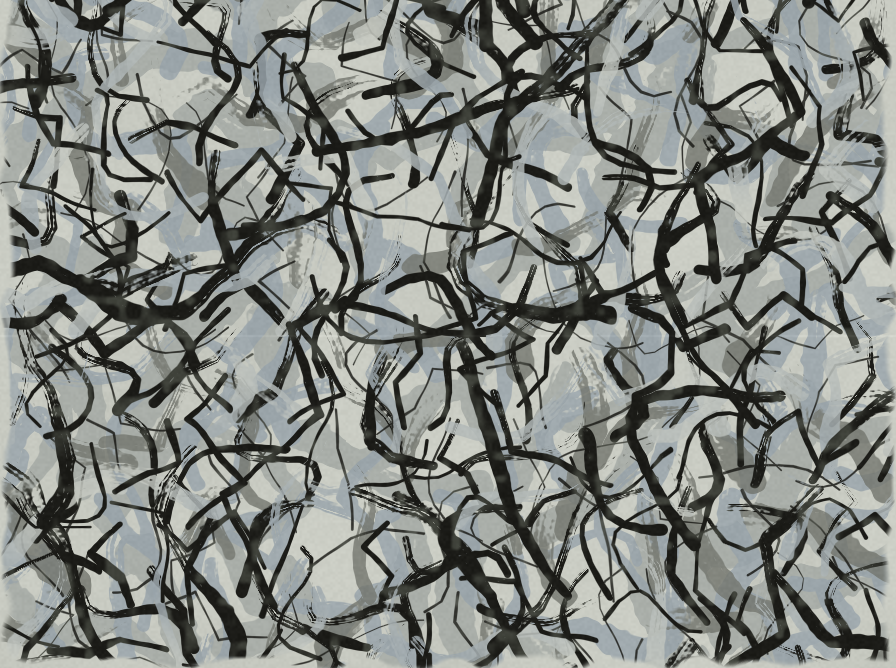
A Shadertoy shader for this pattern:

```glsl
#define BOLD_WIDTH 0.0066
#define MEDIUM_WIDTH 0.0038
#define THIN_WIDTH 0.0017
#define ACCENT_WIDTH 0.0092
#define WASH_WIDTH 0.024
#define BOLD_CELL 0.122
#define MEDIUM_CELL 0.128
#define EDGE_SOFTNESS 0.0011
#define WOBBLE 0.012
#define CURVE_STEPS 9

const vec3 PAPER = vec3(0.785, 0.795, 0.76);
const vec3 WASH = vec3(0.65, 0.67, 0.65);
const vec3 BLUE_WASH = vec3(0.59, 0.635, 0.665);
const vec3 GREY = vec3(0.45, 0.46, 0.43);
const vec3 INK = vec3(0.105, 0.105, 0.09);
const vec3 WORN_INK = vec3(0.25, 0.26, 0.23);

vec4 hash4(vec2 p) {
    vec4 q = fract(p.xyxy * vec4(0.1031, 0.1030, 0.0973, 0.1099));
    q += dot(q, q.wzxy + 33.33);
    return fract((q.xxyz + q.yzzw) * q.zywx);
}

float noise(vec2 p) {
    vec2 i = floor(p), f = fract(p);
    f = f * f * (3.0 - 2.0 * f);
    float low = mix(hash4(i).x, hash4(i + vec2(1, 0)).x, f.x);
    float high = mix(hash4(i + vec2(0, 1)).x, hash4(i + vec2(1, 1)).x, f.x);
    return mix(low, high, f.y);
}

// Point on a smooth or an angular path through four controls
vec2 pathPoint(vec2 a, vec2 b, vec2 c, vec2 d, float t, bool curved) {
    if (curved) {
        float s = 1.0 - t;
        return s * s * s * a + 3.0 * s * t * (s * b + t * c) + t * t * t * d;
    }
    float k = t * 3.0;
    return k < 1.0 ? mix(a, b, k) : k < 2.0 ? mix(b, c, k - 1.0) : mix(c, d, k - 2.0);
}

// Coverage of one layer of scattered brush strokes
float strokes(vec2 uv, float cell, float halfWidth, float dryness, float bend, float seed) {
    vec2 q = uv / cell, home = floor(q);
    float soft = max(EDGE_SOFTNESS, 0.7 / iResolution.y) / cell;
    float grain = noise(uv * 230.0 + seed);
    float ragged = (noise(uv * 85.0 + seed) - 0.5) * 0.3;
    float cover = 0.0;
    for (int j = -1; j <= 1; j++)
    for (int i = -1; i <= 1; i++) {
        vec2 id = home + vec2(i, j);
        vec4 a = hash4(id + seed), b = hash4(id + seed + 57.0);

        // Controls, with a lean towards upright strokes
        float angle = 3.1416 * (a.z + 0.09 * sin(6.2832 * a.z));
        vec2 along = vec2(cos(angle), sin(angle)), across = vec2(-along.y, along.x);
        vec2 centre = id + 0.2 + 0.6 * a.xy;
        float reach = mix(0.5, 0.9, a.w);
        bool curved = b.z > 0.42;
        vec2 sway = (b.xy - 0.5) * bend * (curved ? 2.6 : 1.0);
        vec2 p0 = centre - along * reach, p3 = centre + along * reach;
        vec2 p1 = centre - along * reach * 0.25 + across * sway.x;
        vec2 p2 = centre + along * reach * 0.35 + across * sway.y;

        // Nearest place on the path
        float nearest = 9.0, place = 0.0, side = 0.0;
        vec2 from = p0;
        for (int k = 1; k <= CURVE_STEPS; k++) {
            float t = float(k) / float(CURVE_STEPS);
            vec2 to = pathPoint(p0, p1, p2, p3, t, curved);
            vec2 e = to - from, r = q - from;
            float h = clamp(dot(r, e) / dot(e, e), 0.0, 1.0);
            float d = length(r - e * h);
            if (d < nearest) {
                nearest = d;
                place = t + (h - 1.0) / float(CURVE_STEPS);
                side = (e.x * r.y - e.y * r.x) / length(e);
            }
            from = to;
        }

        // Changing pressure, then bristle streaks as the paint runs out
        float pressure = mix(0.6, 1.3, b.w) * (0.65 + 0.6 * noise(vec2(place * 4.0, seed + a.x * 40.0)));
        float w = halfWidth / cell * pressure;
        float body = 1.0 - smoothstep(w - soft, w + soft, nearest + ragged * w);
        float bristle = noise(vec2(side / w * 4.0 + a.x * 50.0, place * 5.0 + b.x * 50.0));
        float load = 0.65 * bristle + 0.35 * grain + 0.75 - dryness * (place + a.y);
        cover = max(cover, body * smoothstep(0.0, 0.3, load));
    }
    return cover;
}

void mainImage(out vec4 fragColor, in vec2 fragCoord) {
    vec2 uv = fragCoord / iResolution.y;
    float right = iResolution.x / iResolution.y;
    vec2 p = uv + WOBBLE * (vec2(noise(uv * 17.0), noise(uv * 17.0 + 31.0)) - 0.5);

    // Bare margin with an uneven boundary
    float border = min(min(uv.x, uv.y), right - uv.x) + 0.025 * (noise(uv * 22.0) - 0.5);
    float inside = smoothstep(0.004, 0.016, border);

    // Paper and pale washes
    vec3 colour = PAPER + 0.035 * (noise(uv * 6.0) - 0.5);
    colour = mix(colour, WASH, 0.9 * inside * strokes(p, 0.17, WASH_WIDTH, 0.5, 0.8, 11.0));
    colour = mix(colour, BLUE_WASH, 0.8 * inside * strokes(p, 0.13, WASH_WIDTH * 0.55, 0.6, 0.8, 143.0));
    colour = mix(colour, GREY, 0.8 * inside * strokes(p, 0.15, WASH_WIDTH * 0.65, 1.15, 0.6, 271.0));

    // Fine lines and broad black strokes
    vec3 ink = mix(INK, WORN_INK, smoothstep(0.45, 0.9, noise(uv * 60.0)));
    float lines = strokes(p, 0.12, THIN_WIDTH, 0.3, 0.9, 389.0);
    float bold = strokes(p, BOLD_CELL, BOLD_WIDTH, 0.72, 0.9, 503.0);
    colour = mix(colour, ink, inside * max(0.85 * lines, bold));

    // Pale paint dragged over the black
    vec3 cover = mix(PAPER, BLUE_WASH, noise(uv * 9.0));
    colour = mix(colour, cover, 0.85 * inside * strokes(p, 0.17, 0.011, 0.95, 0.7, 617.0));

    // Final contours and heavy accents
    float contour = strokes(p, MEDIUM_CELL, MEDIUM_WIDTH, 0.45, 1.0, 751.0);
    float accent = strokes(p, 0.24, ACCENT_WIDTH, 0.75, 0.9, 887.0);
    colour = mix(colour, ink, inside * max(contour, accent));

    // Horizontal fold and surface grain
    colour += 0.035 * (1.0 - smoothstep(0.0, 0.003, abs(uv.y - 0.497)));
    colour += 0.03 * (noise(uv * 260.0) - 0.5);
    fragColor = vec4(clamp(colour, 0.0, 1.0), 1.0);
}
```
